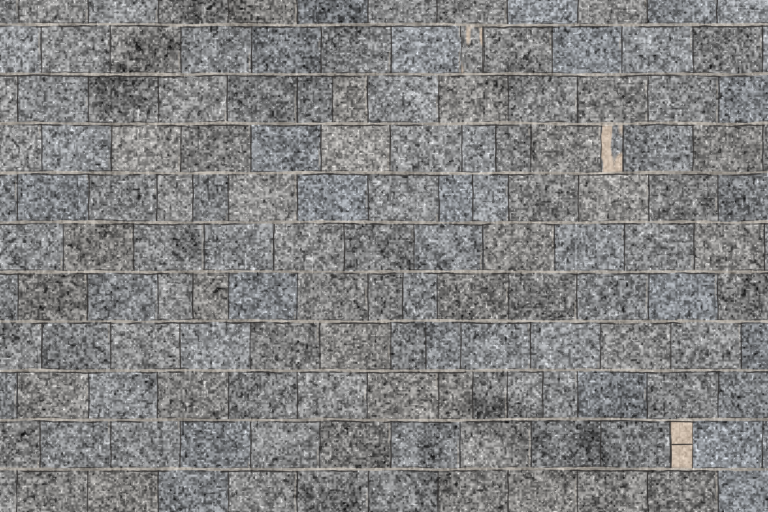
This texture is drawn by a WebGL 1 fragment shader. Its source:

```glsl
precision highp float;
// Weathered grey concrete block wall with ragged mortar beds and a few filler pieces.

uniform vec2 u_resolution;

// Lengths are fractions of the canvas height
const float ASPECT = 1.5;
const float ROW_H = 0.0964;
const float BLOCK_W = 0.1367;
const float FIRST_BED = 0.084;
const float EVEN_OFFSET = 0.035;
const float ODD_OFFSET = 0.080;
const float SHIFTED_ROW = 5.0;
const float SHIFTED_OFFSET = 0.125;
const float FILLER_W = 0.043;
const float JOINT_HALF = 0.0013;
const float BED_MIN = 0.0008;
const float BED_VARY = 0.0040;
const float SPLIT_CHANCE = 0.09;
const float BASE_TONE = 0.525;
const float BLOCK_VARY = 0.09;
const float STAIN_VARY = 0.14;
const vec3 WARM = vec3(1.012, 1.0, 0.982);
const vec3 COOL = vec3(0.972, 1.0, 1.035);
const vec3 MORTAR = vec3(0.68, 0.655, 0.62);
const vec3 SHADOW = vec3(0.20, 0.19, 0.185);
const vec3 CREAM = vec3(0.80, 0.735, 0.67);

float hash(vec2 p) {
  vec3 q = fract(p.xyx * 0.1031);
  q += dot(q, q.yzx + 33.33);
  return fract((q.x + q.y) * q.z);
}

float noise(vec2 p) {
  vec2 i = floor(p), f = fract(p);
  f = f * f * (3.0 - 2.0 * f);
  return mix(mix(hash(i), hash(i + vec2(1.0, 0.0)), f.x),
             mix(hash(i + vec2(0.0, 1.0)), hash(i + 1.0), f.x), f.y);
}

float fbm(vec2 p) {
  float sum = 0.0, gain = 0.5;
  for (int i = 0; i < 4; i++) {
    sum += gain * noise(p);
    p = p * 2.07 + 11.3;
    gain *= 0.5;
  }
  return sum;
}

// Antialiased coverage of a line
float line(float dist, float halfWidth) {
  float aa = 0.75 / u_resolution.y;
  return 1.0 - smoothstep(halfWidth - aa, halfWidth + aa, abs(dist));
}

// x: block column that a filler precedes, y: how cream the filler is
vec2 fillerFor(float row) {
  if (row == 1.0) return vec2(9.0, 1.0);
  if (row == 7.0) return vec2(8.0, 0.55);
  if (row == 9.0) return vec2(6.0, 0.25);
  return vec2(99.0, 0.0);
}

// Porous aggregate: grains, dark pits and bright chips
float aggregate(vec2 p) {
  float grain = 0.34 * (noise(p * 240.0) - 0.5) + 0.22 * (noise(p * 115.0 + 5.0) - 0.5);
  float pits = smoothstep(0.70, 0.92, noise(p * 165.0 + 27.0));
  float chips = smoothstep(0.78, 0.95, noise(p * 200.0 + 61.0));
  return grain - 0.17 * pits + 0.17 * chips;
}

void main() {
  vec2 uv = gl_FragCoord.xy / u_resolution;
  vec2 p = uv * vec2(ASPECT, 1.0);

  // Course and signed distance to its nearest bed
  float y = (p.y - FIRST_BED + 0.003 * (noise(p * vec2(14.0, 5.0)) - 0.5)) / ROW_H + 1.0;
  float row = floor(y);
  float bedDist = (fract(y) - step(0.5, fract(y))) * ROW_H;

  // Running bond; blocks after a filler move along by its width
  float offset = mix(EVEN_OFFSET, ODD_OFFSET, mod(row, 2.0));
  if (row == SHIFTED_ROW) offset = SHIFTED_OFFSET;
  vec2 filler = fillerFor(row);
  float x = p.x - offset + 0.002 * (noise(p * 45.0) - 0.5);
  float fillerX = x - filler.x * BLOCK_W;
  bool inFiller = fillerX > 0.0 && fillerX < FILLER_W;
  if (fillerX >= FILLER_W) x -= FILLER_W;
  vec2 block = vec2(floor(x / BLOCK_W), row);
  float inside = fract(x / BLOCK_W);

  // Upright joints, jittered per edge, and mid splits in some blocks
  float edge = floor(x / BLOCK_W + 0.5);
  float edgeDist = x - edge * BLOCK_W + 0.004 * (hash(vec2(edge, row) + 3.7) - 0.5);
  float isSplit = step(hash(block + 41.0), SPLIT_CHANCE);
  float joint = max(line(edgeDist, JOINT_HALF),
                    isSplit * line((inside - 0.5) * BLOCK_W, JOINT_HALF));
  float lip = line(edgeDist + 0.004, 0.0015) * smoothstep(0.5, 0.8, noise(p * 35.0 + 9.0));

  // Block face
  vec2 piece = block + vec2(0.5 * isSplit * step(0.5, inside), 0.0);
  float rough = aggregate(p);
  float stain = fbm(p * vec2(9.0, 7.0) + hash(block) * 4.0);
  float tone = BASE_TONE + rough + BLOCK_VARY * (hash(piece * 2.0 + 19.0) - 0.5)
             + STAIN_VARY * (stain - 0.47) + 0.04 * (uv.y - 0.5);
  tone -= 0.12 * smoothstep(0.60, 0.78, fbm(p * 6.0 + 31.0));
  vec3 color = tone * mix(WARM, COOL, hash(piece + 73.0));

  // Filler pieces, halved by a thin bed
  if (inFiller) {
    float sideDist = min(fillerX, FILLER_W - fillerX);
    float patchy = smoothstep(0.75 - filler.y, 1.05 - filler.y, noise(p * vec2(70.0, 28.0)));
    color = mix(color, CREAM + 0.35 * rough, patchy);
    joint = max(line(sideDist, JOINT_HALF),
                step(0.9, filler.y) * line((fract(y) - 0.5) * ROW_H, JOINT_HALF));
    lip = 0.0;
  }

  color = mix(color, MORTAR + 0.5 * rough, 0.6 * lip);
  color = mix(color, SHADOW, joint * (0.55 + 0.4 * noise(p * 30.0)));

  // Ragged mortar bed with broken shadows along both edges
  float bedHalf = BED_MIN + BED_VARY * fbm(p * vec2(48.0, 30.0));
  float below = line(bedDist + bedHalf + 0.0012, 0.0014) * smoothstep(0.2, 0.65, noise(p * 38.0 + 17.0));
  float above = line(bedDist - bedHalf - 0.0010, 0.0011) * smoothstep(0.45, 0.8, noise(p * 42.0 + 51.0));
  vec3 bedColor = MORTAR * (0.84 + 0.3 * noise(p * vec2(22.0, 60.0))) + 0.4 * rough;
  color = mix(color, bedColor, 0.9 * line(bedDist, bedHalf));
  color = mix(color, SHADOW, max(0.8 * below, 0.55 * above));

  gl_FragColor = vec4(clamp(color, 0.0, 1.0), 1.0);
}
```
